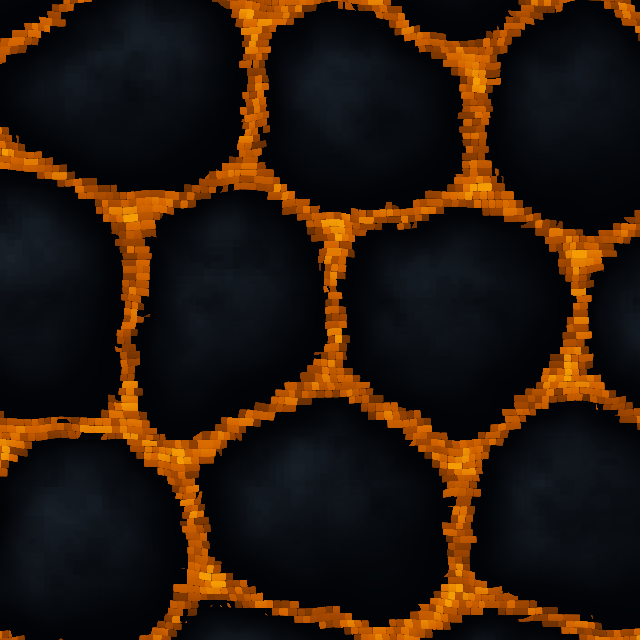
Write a WebGL 2 fragment shader that draws this texture.

```glsl
#version 300 es
precision highp float;
// Dark rounded rocks parted by glowing veins of small amber blocks.

uniform vec2 u_resolution;
out vec4 fragColor;

const vec2  ROCKS = vec2(2.65, 3.1);      // rocks across and up the canvas
const float SCATTER = 0.58;               // irregularity of the rock layout
const float VEIN = 0.0128;                // half width of a vein
const float ROUNDING = 0.025;             // swelling of the vein junctions
const float BLOCKS = 88.0;                // block rows per canvas height
const float MERGED = 0.35;                // share of double width blocks
const float SEAMED = 0.35;                // share of blocks with dark seams
const vec2  LIGHT = vec2(-0.45, 0.89);    // direction to the light

const vec3 ROCK_DARK  = vec3(0.003, 0.011, 0.024);
const vec3 ROCK_LIGHT = vec3(0.112, 0.142, 0.178);
const vec3 EMBER  = vec3(0.27, 0.12, 0.02);
const vec3 RUST   = vec3(0.45, 0.20, 0.01);
const vec3 COPPER = vec3(0.64, 0.28, 0.00);
const vec3 AMBER  = vec3(0.84, 0.40, 0.00);
const vec3 GOLD   = vec3(0.96, 0.61, 0.02);

float hash(vec2 p) {
  vec3 q = fract(p.xyx * vec3(0.1031, 0.1030, 0.0973));
  q += dot(q, q.yzx + 33.33);
  return fract((q.x + q.y) * q.z);
}

float noise(vec2 p) {
  vec2 i = floor(p), f = fract(p);
  f = f * f * (3.0 - 2.0 * f);
  return mix(mix(hash(i), hash(i + vec2(1, 0)), f.x),
             mix(hash(i + vec2(0, 1)), hash(i + vec2(1, 1)), f.x), f.y);
}

float fbm(vec2 p) {
  return 0.55 * noise(p) + 0.3 * noise(p * 2.1 + 7.3) + 0.15 * noise(p * 4.3 + 19.1);
}

// Centre of a rock, with every other row staggered
vec2 rockCentre(vec2 cell) {
  vec2 jitter = vec2(hash(cell + 41.7), hash(cell + 83.2)) - 0.5;
  float stagger = 0.5 * mod(cell.y, 2.0);
  return (cell + 0.5 + vec2(stagger, 0.0) + SCATTER * jitter) / ROCKS;
}

// x: rounded distance to the vein axis, yz: offset from the rock centre
vec3 rockField(vec2 p) {
  vec2 wobble = vec2(noise(p * 17.0), noise(p * 17.0 + 50.0)) - 0.5;
  p += 0.02 * wobble;
  vec2 base = floor(p * ROCKS), nearest = vec2(0.0);
  float best = 1e3;
  for (int j = -2; j <= 2; j++)
    for (int i = -2; i <= 2; i++) {
      vec2 c = rockCentre(base + vec2(i, j)) - p;
      if (dot(c, c) < best) { best = dot(c, c); nearest = c; }
    }
  float sum = 0.0;
  for (int j = -2; j <= 2; j++)
    for (int i = -2; i <= 2; i++) {
      vec2 c = rockCentre(base + vec2(i, j)) - p, span = c - nearest;
      if (dot(span, span) > 1e-6)
        sum += exp(-dot(0.5 * (c + nearest), normalize(span)) / ROUNDING);
    }
  float d = -ROUNDING * log(max(sum, 1e-9));
  return vec3(d + 0.007 * (noise(p * 28.0 + 9.0) - 0.5), -nearest);
}

vec3 heatRamp(float t) {
  t = 4.0 * clamp(t, 0.0, 1.0);
  vec3 c = mix(EMBER, RUST, clamp(t, 0.0, 1.0));
  c = mix(c, COPPER, clamp(t - 1.0, 0.0, 1.0));
  c = mix(c, AMBER, clamp(t - 2.0, 0.0, 1.0));
  return mix(c, GOLD, clamp(t - 3.0, 0.0, 1.0));
}

// Lit stone with stepped, blotchy patches
vec3 rockColour(vec2 p, vec3 field) {
  vec2 coarse = mix(p, (floor(p * BLOCKS) + 0.5) / BLOCKS, 0.75);
  float level = fbm(coarse * 15.0) * 9.0;
  float patches = (floor(level) + smoothstep(0.35, 0.65, fract(level))) / 9.0;
  float rim = smoothstep(VEIN, 0.105, field.x);
  float lit = clamp(0.5 + 3.2 * dot(field.yz, LIGHT), 0.08, 1.0);
  float tone = rim * lit * (0.25 + 1.1 * patches) + 0.05 * rim;
  return mix(ROCK_DARK, ROCK_LIGHT, clamp(tone, 0.0, 1.0));
}

void main() {
  vec2 p = gl_FragCoord.xy / u_resolution.y;
  float pixel = BLOCKS / u_resolution.y;

  // Rows of uneven blocks
  vec2 g = p * BLOCKS;
  g += 0.9 * vec2(noise(p * 21.0 + 3.0), noise(p * 21.0 + 30.0));
  float row = floor(g.y);
  g.x += hash(vec2(row, 5.0));
  float size = hash(vec2(floor(g.x * 0.5), row)) < MERGED ? 2.0 : 1.0;
  vec2 id = vec2(floor(g.x / size) * size, row);
  vec2 local = vec2((fract(g.x / size) - 0.5) * size, fract(g.y) - 0.5);

  // Rock beneath, vein depth taken at the block centre
  vec3 field = rockField(p);
  float blockDepth = rockField(p - local / BLOCKS).x;
  vec3 colour = rockColour(p, field);

  if (blockDepth < VEIN) {
    float heat = clamp(1.0 - blockDepth / VEIN, 0.0, 1.8);
    float t = 0.41 + 0.23 * heat + 0.5 * (hash(id + 11.0) - 0.5);
    vec3 block = heatRamp(t + 0.06 * local.y);
    vec3 seam = block * (hash(id + 71.0) < SEAMED ? 0.35 : 0.88);
    float inside = smoothstep(VEIN, VEIN - 0.003, field.x);
    vec2 corner = abs(local) - vec2(0.5 * size, 0.5) + 0.2;
    float edge = length(max(corner, 0.0)) + min(max(corner.x, corner.y), 0.0) - 0.2;
    float cover = smoothstep(0.5 * pixel, -0.5 * pixel, edge);
    colour = mix(mix(colour, seam, inside), block, cover);
  }
  fragColor = vec4(colour, 1.0);
}
```
